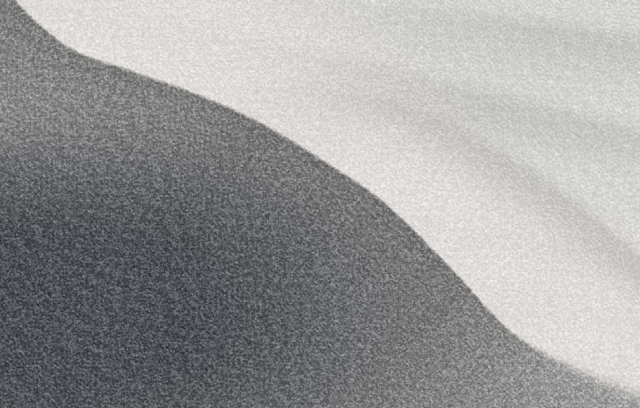
Reproduce this texture procedurally as a Shadertoy shader.

```glsl
// A wind-shaped sand dune: a curved crest parts a pale lit slope from a
// grey shadow slope. The crest is a smooth spline, the ripples are soft
// parabolic bands, and the sand is layered value noise at grain scale.

#define GRAIN_ROWS 225.0
#define SHADE_GRAIN 0.33
#define LIT_GRAIN 0.15
#define CREST_SOFTNESS 0.0065
#define RIPPLE_DEPTH 0.075
#define SHADE_DEEP vec3(0.318, 0.325, 0.346)
#define SHADE_OPEN vec3(0.520, 0.521, 0.517)
#define LIT_WARM vec3(0.878, 0.864, 0.854)
#define LIT_COOL vec3(0.838, 0.836, 0.820)

float hash(vec2 p) {
    return fract(sin(dot(p, vec2(127.1, 311.7))) * 43758.5453);
}

float noise(vec2 p) {
    vec2 i = floor(p), f = fract(p);
    f = f * f * (3.0 - 2.0 * f);
    return mix(mix(hash(i), hash(i + vec2(1, 0)), f.x),
               mix(hash(i + vec2(0, 1)), hash(i + vec2(1, 1)), f.x), f.y);
}

// Height of the crest at x, a Catmull-Rom spline through even steps.
float crestHeight(float x) {
    float h[13] = float[13](1.30, 1.045, 0.891, 0.828, 0.773, 0.704, 0.611,
                            0.503, 0.350, 0.185, 0.094, 0.027, -0.04);
    float s = clamp(x, 0.0, 0.9999) * 10.0;
    int k = int(s);
    float t = fract(s);
    float a = h[k], b = h[k + 1], c = h[k + 2], d = h[k + 3];
    return b + 0.5 * t * (c - a + t * (2.0 * a - 5.0 * b + 4.0 * c - d
             + t * (3.0 * (b - c) + d - a)));
}

// Soft dark band along a parabola, a little crisper on its upper side.
// path = start x, start y, slope, curvature
float ripple(vec2 p, vec4 path) {
    float x = p.x - path.x;
    float f = p.y - (path.y + path.z * x + path.w * x * x);
    float w = f > 0.0 ? 0.032 : 0.085;
    return exp(-f * f / (w * w)) * smoothstep(-0.15, 0.4, x);
}

// Distinct round grains with a slight relief lit from above, about -1..1.
float sandGrain(vec2 q) {
    vec2 r = mat2(0.8, 0.6, -0.6, 0.8) * q;
    float grains = noise(r) - 0.5;
    float relief = noise(q * 0.9 + 17.0) - noise(q * 0.9 + vec2(17.3, 17.8));
    float dust = hash(floor(q * 1.45) + 5.0) - 0.5;
    // Bright tops stand out against flatter dark gaps
    float g = 0.62 * grains + 0.30 * relief + 0.28 * dust;
    return g + 0.35 * (g * g - 0.035);
}

vec3 shadeSlope(vec2 p, float depth) {
    // Deep pool of shadow at the left
    float pool = length((p - vec2(0.09, 0.23)) / vec2(0.53, 0.43));
    vec3 col = mix(SHADE_OPEN, SHADE_DEEP, smoothstep(1.35, 0.35, pool));
    // Pale streak below the upper crest, and bounce light at lower right
    vec2 streak = (p - vec2(0.10, 0.71)) / vec2(0.20, 0.09);
    col += 0.035 * exp(-dot(streak, streak));
    col += 0.11 * smoothstep(0.66, 0.98, p.x);
    // Darker rim under the crest
    return col - 0.04 * exp(-depth * 16.0) * (1.0 - smoothstep(0.7, 0.9, p.x));
}

vec3 litSlope(vec2 p, float rise) {
    vec3 col = mix(LIT_WARM, LIT_COOL, smoothstep(0.10, 0.50, rise));
    float bands = ripple(p, vec4(0.42, 0.775, 0.0, -1.27))
                + ripple(p, vec4(0.39, 0.88, -0.32, -0.07)) * 0.75
                + ripple(p, vec4(0.50, 0.99, -0.20, 0.0)) * 0.9;
    // Faint wind streaks running down to the right
    float streaks = noise(vec2(p.x * 2.5, (p.y + 0.3 * p.x) * 14.0)) - 0.5;
    return col - RIPPLE_DEPTH * bands + 0.02 * streaks;
}

void mainImage(out vec4 fragColor, in vec2 fragCoord) {
    vec2 p = fragCoord / iResolution.xy;
    vec2 sand = vec2(p.x * iResolution.x / iResolution.y, p.y);

    // Signed height above the crest; the edge blurs toward the lower right
    float grain = sandGrain(sand * GRAIN_ROWS);
    float above = p.y - crestHeight(p.x);
    float soft = CREST_SOFTNESS + 0.024 * smoothstep(0.78, 1.0, p.x);
    float lit = smoothstep(-soft, soft, above + grain * 0.002);

    vec3 col = mix(shadeSlope(p, max(-above, 0.0)),
                   litSlope(p, max(above, 0.0)), lit);

    // Large uneven tone, then the grain
    col += 0.02 * (noise(sand * 7.0) - 0.5) * (1.0 - lit);
    col += grain * mix(SHADE_GRAIN, LIT_GRAIN, lit);

    // Sparse glints on the lit side
    float glint = smoothstep(0.93, 1.0, noise(sand * GRAIN_ROWS * 0.8 + 91.0));
    col += 0.08 * glint * lit;

    fragColor = vec4(clamp(col, 0.0, 1.0), 1.0);
}
```
